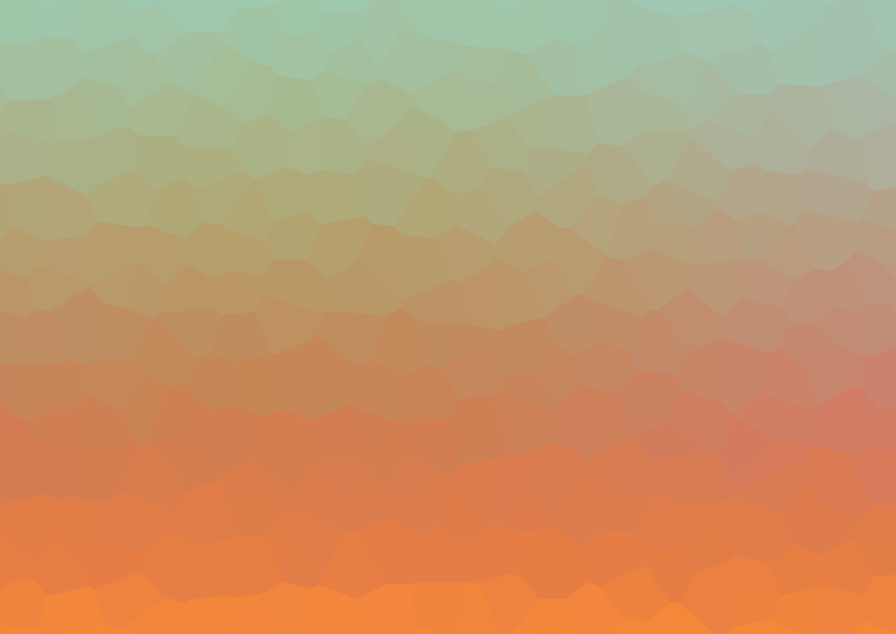
Write a Shadertoy shader that draws this background.

```glsl
// Mosaic of soft Voronoi facets over a sunset gradient, orange below to sage green above.

const float ROWS = 14.0;        // facets per canvas height
const float JITTER = 0.94;      // how far sites stray inside their grid square

vec2 hash22(vec2 p) {
    vec3 q = fract(vec3(p.xyx) * vec3(0.1031, 0.1030, 0.0973));
    q += dot(q, q.yzx + 33.33);
    return fract((q.xx + q.yz) * q.zy);
}

float gradientDot(vec2 corner, vec2 offset) {
    return dot(hash22(corner + 71.0) * 2.0 - 1.0, offset);
}

float gradientNoise(vec2 p) {
    vec2 i = floor(p);
    vec2 f = p - i;
    vec2 u = f * f * f * (f * (f * 6.0 - 15.0) + 10.0);
    vec2 e = vec2(1.0, 0.0);
    float low = mix(gradientDot(i, f), gradientDot(i + e, f - e), u.x);
    float high = mix(gradientDot(i + e.yx, f - e.yx), gradientDot(i + 1.0, f - 1.0), u.x);
    return mix(low, high, u.y);
}

// Blend towards the next colour between two heights
vec3 rampTo(vec3 base, vec3 next, float from, float to, float h) {
    return mix(base, next, clamp((h - from) / (to - from), 0.0, 1.0));
}

vec3 sunsetRamp(float h) {
    vec3 c = vec3(0.955, 0.535, 0.225);                              // amber
    c = rampTo(c, vec3(0.900, 0.490, 0.270), 0.00, 0.12, h);         // orange
    c = rampTo(c, vec3(0.825, 0.485, 0.335), 0.12, 0.30, h);         // coral
    c = rampTo(c, vec3(0.755, 0.545, 0.390), 0.30, 0.465, h);        // clay
    c = rampTo(c, vec3(0.715, 0.620, 0.450), 0.465, 0.61, h);        // ochre
    c = rampTo(c, vec3(0.680, 0.680, 0.530), 0.61, 0.735, h);        // olive
    c = rampTo(c, vec3(0.645, 0.745, 0.625), 0.735, 0.89, h);        // sage
    return rampTo(c, vec3(0.625, 0.785, 0.690), 0.89, 1.00, h);      // mint
}

// Flat colour of the facet whose site is given in grid units
vec3 facetColor(vec2 site, float aspect) {
    vec2 p = site / ROWS;
    float x = p.x / aspect;
    float wobble = 0.022 * gradientNoise(p * 3.5) + 0.014 * (hash22(site).x - 0.5);
    vec3 color = sunsetRamp(p.y + wobble);

    // Rosy grey towards the right, yellower left of the middle
    float band = smoothstep(0.12, 0.38, p.y) * (1.0 - 0.6 * smoothstep(0.75, 1.0, p.y));
    color += band * smoothstep(0.55, 1.0, x) * vec3(0.010, -0.006, 0.062);
    float ochreGlow = exp(-12.0 * (x - 0.3) * (x - 0.3));
    color += band * ochreGlow * vec3(-0.004, 0.006, -0.028);
    return color;
}

// Nearest two sites; returns the distance to the border between them
float nearestSites(vec2 p, out vec2 nearest, out vec2 second) {
    vec2 cell = floor(p);
    float d1 = 1e5;
    float d2 = 1e5;
    nearest = p;
    second = p + 1.0;
    for (int j = -2; j <= 2; j++) {
        for (int i = -2; i <= 2; i++) {
            vec2 id = cell + vec2(i, j);
            vec2 site = id + 0.5 + JITTER * (hash22(id + 19.0) - 0.5);
            float d = dot(site - p, site - p);
            if (d < d1) {
                d2 = d1;
                second = nearest;
                d1 = d;
                nearest = site;
            } else if (d < d2) {
                d2 = d;
                second = site;
            }
        }
    }
    return dot(0.5 * (nearest + second) - p, normalize(second - nearest));
}

void mainImage(out vec4 fragColor, in vec2 fragCoord) {
    float aspect = iResolution.x / iResolution.y;
    float pixel = ROWS / iResolution.y;
    vec2 nearest, second;
    float edge = nearestSites(fragCoord * pixel, nearest, second);

    // Antialias across the facet border
    float coverage = smoothstep(-0.7 * pixel, 0.7 * pixel, edge);
    vec3 color = mix(facetColor(second, aspect), facetColor(nearest, aspect), coverage);
    fragColor = vec4(clamp(color, 0.0, 1.0), 1.0);
}
```
